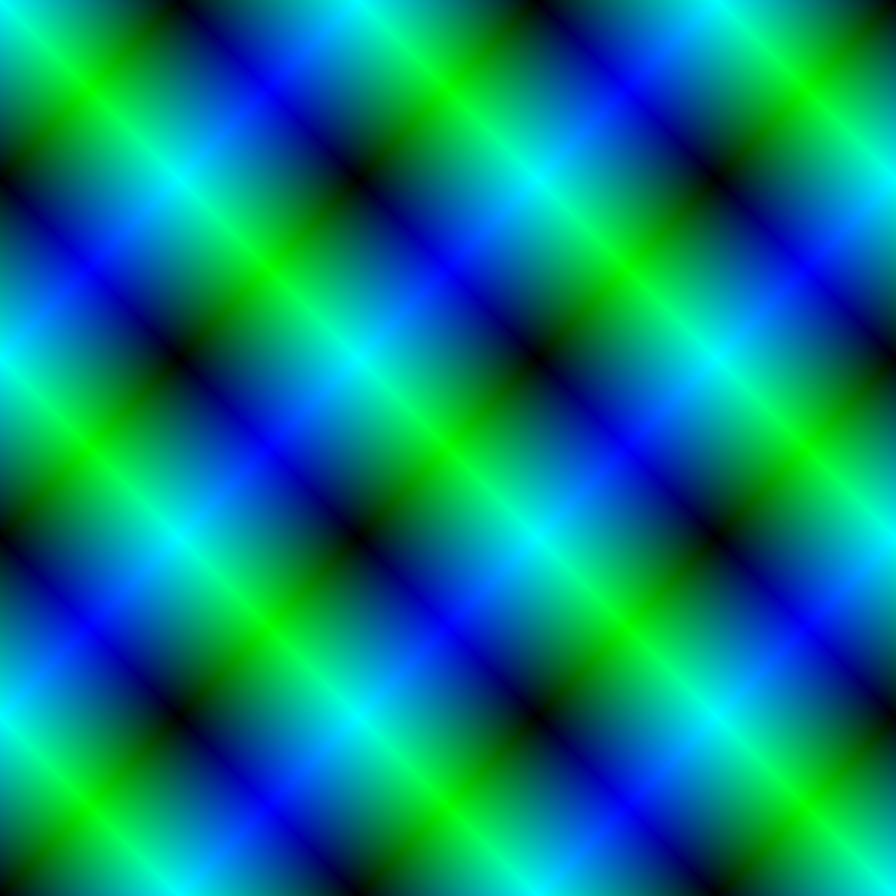
This pattern is drawn by a three.js fragment shader. Its source:

```glsl
varying vec2 vUv;

const float REPEATS = 2.5;              // repeats across and down the canvas
const vec2 CORNER = vec2(0.0, 1.0);     // upper left, where both waves peak
const vec3 FALLING_COLOR = vec3(0.0, 1.0, 0.0);
const vec3 RISING_COLOR = vec3(0.0, 0.0, 1.0);

// Linear wave of period 1: one at whole numbers, zero halfway between.
float triangleWave(float t) {
  return abs(2.0 * fract(t) - 1.0);
}

void main() {
  vec2 p = (vUv - CORNER) * REPEATS;

  // Bands running down to the right, and bands running up to the right
  float falling = triangleWave(p.x + p.y);
  float rising = triangleWave(p.x - p.y);

  // Light from both sets of bands adds up
  vec3 color = FALLING_COLOR * falling + RISING_COLOR * rising;
  gl_FragColor = vec4(color, 1.0);
}
```
